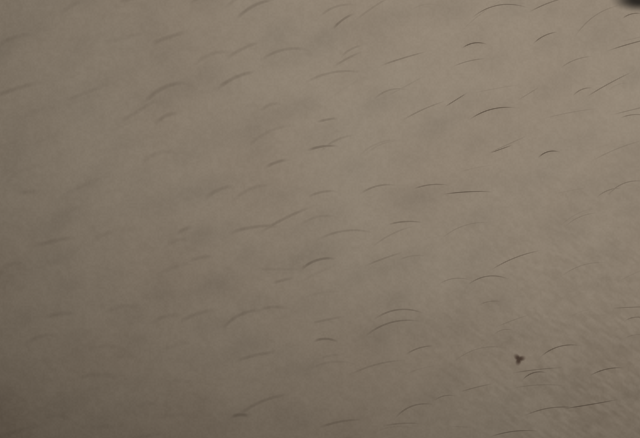
Give the GLSL for this texture, as a Shadertoy shader.

```glsl
// Dimly lit skin with soft dimples, fine arched hairs and one small mole.

const vec3 LIGHT_SKIN = vec3(0.580, 0.530, 0.467);
const vec3 SHADE_SKIN = vec3(0.370, 0.333, 0.287);
const vec3 HAIR_TINT = vec3(0.58, 0.55, 0.53);
const vec3 MOLE_TINT = vec3(0.56, 0.50, 0.48);

float hash(vec2 p, float seed) {
    vec3 q = fract(vec3(p.xyx + seed * 7.31) * vec3(0.1031, 0.1030, 0.0973));
    q += dot(q, q.yzx + 33.33);
    return fract((q.x + q.y) * q.z);
}

vec2 rotate(vec2 p, float angle) {
    float c = cos(angle), s = sin(angle);
    return vec2(c * p.x + s * p.y, c * p.y - s * p.x);
}

float valueNoise(vec2 p, float seed) {
    vec2 cell = floor(p), f = fract(p);
    f = f * f * (3.0 - 2.0 * f);
    float low = mix(hash(cell, seed), hash(cell + vec2(1, 0), seed), f.x);
    float high = mix(hash(cell + vec2(0, 1), seed), hash(cell + 1.0, seed), f.x);
    return mix(low, high, f.y);
}

// Sum of soft round spots, one jittered spot per cell
float cellSpots(vec2 p, float radius, float seed) {
    vec2 cell = floor(p);
    float sum = 0.0;
    for (int j = -1; j <= 1; j++)
    for (int i = -1; i <= 1; i++) {
        vec2 id = cell + vec2(i, j);
        vec2 d = p - id - vec2(hash(id, seed), hash(id, seed + 1.0));
        sum += hash(id, seed + 2.0) * exp(-dot(d, d) / (radius * radius));
    }
    return sum;
}

// Coverage of one tapered arch centred on the origin
float archedHair(vec2 p, float halfLength, float bend, float width, float blur) {
    float u = p.x / halfLength;
    float slope = -2.0 * bend * u / halfLength;
    float dist = abs(p.y - bend * (1.0 - u * u)) / sqrt(1.0 + slope * slope);
    float taper = smoothstep(1.0, 0.35, abs(u)) * mix(1.0, 0.6, 0.5 + 0.5 * u);
    return taper * (1.0 - smoothstep(width, width + blur, dist));
}

// Scattered hairs: blurred on the left, crisp toward the right
float hairLayer(vec2 p, vec2 spacing, float focus, float pixel, float seed) {
    vec2 cell = floor(p / spacing);
    float cover = 0.0;
    for (int j = -1; j <= 1; j++)
    for (int i = -1; i <= 1; i++) {
        vec2 id = cell + vec2(i, j);
        vec2 jitter = vec2(hash(id, seed), hash(id, seed + 1.0));
        vec2 root = (id + 0.15 + 0.7 * jitter) * spacing;
        float angle = 0.02 + 0.30 * root.y + 0.40 * (hash(id, seed + 2.0) - 0.4);
        float halfLength = mix(0.025, 0.075, hash(id, seed + 3.0));
        float bend = halfLength * mix(-0.02, 0.32, hash(id, seed + 4.0));
        float blur = max(mix(0.008, 0.0022, focus), pixel);
        float strength = pow(hash(id, seed + 5.0), 1.6) * mix(0.2, 0.9, focus);
        float hair = archedHair(rotate(p - root, angle), halfLength, bend, 0.0004, blur);
        cover = max(cover, strength * hair);
    }
    return cover;
}

// Broad falloff of light toward the lower left
float lighting(vec2 uv) {
    vec2 fall = pow(1.0 - uv, vec2(2.3));
    return 1.0 - 0.50 * fall.x - 0.58 * fall.y;
}

void mainImage(out vec4 fragColor, in vec2 fragCoord) {
    vec2 uv = fragCoord / iResolution.xy;
    vec2 p = fragCoord / iResolution.y;
    float aspect = iResolution.x / iResolution.y;
    float pixel = 1.0 / iResolution.y;
    float focus = smoothstep(0.15, 0.75, uv.x);

    // Lit base with broad warm and cool patches
    vec3 color = mix(SHADE_SKIN, LIGHT_SKIN, lighting(uv));
    float patches = valueNoise(p * 5.0, 1.0) + 0.5 * valueNoise(p * 11.0, 2.0) - 0.75;
    color += patches * vec3(0.012, 0.016, 0.016);

    // Dimples and slanted smudges below the hairs
    vec2 slanted = rotate(p, 0.38);
    float dimples = cellSpots(slanted * vec2(11.0, 17.0), 0.42, 3.0);
    float smudges = cellSpots(slanted * vec2(5.0, 14.0), 0.36, 7.0);
    color *= 1.018 - 0.035 * dimples - 0.035 * smudges;

    // Fine slanted creases, strongest at the lower right
    float creaseZone = smoothstep(0.5, 1.0, uv.x) * smoothstep(0.75, 0.1, uv.y);
    float creases = valueNoise(rotate(p, -0.6) * vec2(55.0, 150.0), 11.0) - 0.5;
    color += 0.035 * creases * (0.15 + creaseZone);

    // Fine grain
    color += 0.016 * (valueNoise(p * 260.0, 12.0) - 0.5);
    color += 0.012 * (valueNoise(p * 90.0, 13.0) - 0.5);

    // Two layers of hair
    float hairs = hairLayer(p, vec2(0.17, 0.085), focus, pixel, 20.0);
    hairs = max(hairs, 0.7 * hairLayer(p + 0.37, vec2(0.15, 0.10), focus, pixel, 30.0));
    color *= mix(vec3(1.0), HAIR_TINT, hairs);

    // Mole with an uneven edge
    vec2 m = p - vec2(0.811 * aspect, 0.18);
    float edge = 0.010 + 0.003 * sin(3.0 * atan(m.y, m.x) + 0.8);
    float mole = 1.0 - smoothstep(0.3 * edge, 1.4 * edge, length(m));
    color *= mix(vec3(1.0), MOLE_TINT, mole);

    // Shadow in the upper right corner
    float corner = length((uv - 1.0) * vec2(aspect, 2.5));
    color *= mix(0.3, 1.0, smoothstep(0.01, 0.075, corner));
    fragColor = vec4(color, 1.0);
}
```
